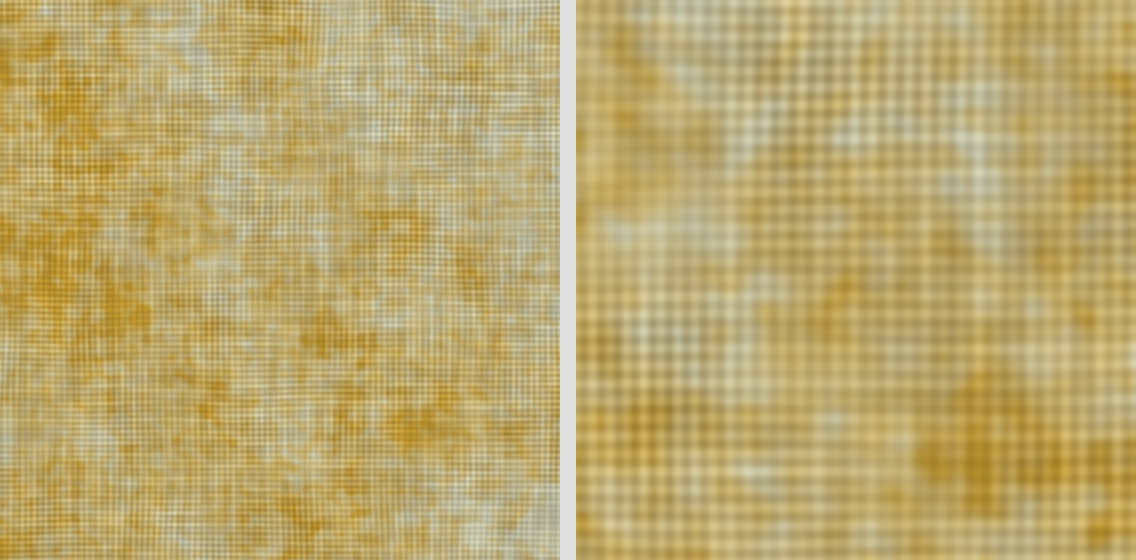
Left: the whole. Right: its middle third, enlarged.
This texture is drawn by a Shadertoy shader. Its source:

```glsl
// Mottled amber and pale straw dye on a fine woven cotton cloth.

const vec3 AMBER = vec3(0.715, 0.560, 0.170);
const vec3 STRAW = vec3(0.738, 0.658, 0.415);
const vec3 PALE  = vec3(0.730, 0.725, 0.620);

const float THREADS      = 96.0;  // threads across the canvas
const float THREAD_WAVER = 0.5;   // sideways drift, in threads
const float GAP_DEPTH    = 0.045; // darkening between threads
const float SLUB_DEPTH   = 0.10;  // uneven brightness along threads
const float BLOTCH_SCALE = 4.0;   // largest dye clouds per canvas
const float BLOTCH_GAIN  = 0.52;  // strength of the largest clouds
const float FINE_GAIN    = 0.42;  // strength of the small dye specks
const vec2  DYE_SLOPE    = vec2(0.27, 0.08); // paler to the right and top

const float TAU = 6.28318;
const mat2 TURN = mat2(0.8, 0.6, -0.6, 0.8);

float hash(vec2 p) {
    return fract(sin(dot(p, vec2(127.1, 311.7))) * 43758.5453);
}

// Smooth value noise centred on zero
float noise(vec2 p) {
    vec2 cell = floor(p);
    vec2 f = fract(p);
    f = f * f * (3.0 - 2.0 * f);
    float low  = mix(hash(cell), hash(cell + vec2(1.0, 0.0)), f.x);
    float high = mix(hash(cell + vec2(0.0, 1.0)), hash(cell + vec2(1.0, 1.0)), f.x);
    return mix(low, high, f.y) - 0.5;
}

// Dye clouds: turned octaves from broad blotches to small specks
float dyeClouds(vec2 uv) {
    vec2 warp = vec2(noise(uv * 9.0 + 3.7), noise(uv * 9.0 + 41.3));
    vec2 p = TURN * (uv + 0.05 * warp) * BLOTCH_SCALE + 17.0;
    float sum = 0.0;
    float gain = BLOTCH_GAIN;
    for (int i = 0; i < 4; i++) {
        sum += gain * noise(p);
        p = TURN * p * 2.1 + 11.0;
        gain *= 0.87;
    }
    return sum + FINE_GAIN * noise(TURN * uv * 72.0 + 5.0);
}

// Warp and weft: x is the thread ridges, y the slubs along them
vec2 weave(vec2 uv) {
    vec2 drift = vec2(noise(uv * 7.0 + 60.0), noise(uv * 7.0 + 90.0));
    vec2 t = uv * THREADS + THREAD_WAVER * drift;
    vec2 ridge = cos(TAU * t);
    vec2 clarity = 1.0 + 1.2 * vec2(noise(uv * 13.0 + 23.0), noise(uv * 13.0 + 71.0));
    float slubs = noise(vec2(t.x, t.y * 0.16)) + noise(vec2(t.x * 0.16, t.y) + 130.0);
    return vec2(dot(ridge, clarity), slubs);
}

void mainImage(out vec4 fragColor, in vec2 fragCoord) {
    vec2 uv = fragCoord / iResolution.y;
    vec2 cloth = weave(uv);

    // Dye depth: 0 is amber, 1 is pale
    float tone = 0.52 + dyeClouds(uv) + dot(DYE_SLOPE, uv - 0.5);
    tone += 0.035 * cloth.x + 0.12 * cloth.y;
    tone = clamp(tone, 0.0, 1.0);

    vec3 color = mix(AMBER, STRAW, smoothstep(0.0, 0.5, tone) * 0.5 + min(tone, 0.5));
    color = mix(color, PALE, max(tone * 2.0 - 1.0, 0.0));

    // Thread relief
    color *= 1.0 + GAP_DEPTH * cloth.x + SLUB_DEPTH * cloth.y;
    fragColor = vec4(clamp(color, 0.0, 1.0), 1.0);
}
```
